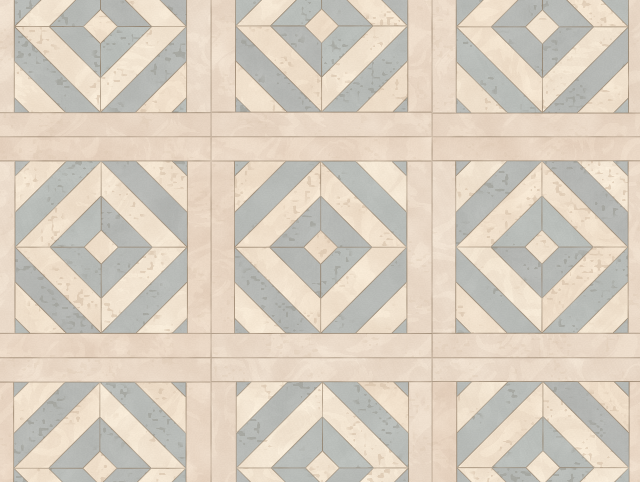
Give the GLSL for this pattern, as a Shadertoy shader.

```glsl
// Square stone floor panels with nested grey and cream diamonds in wide cream borders.

float hash(vec2 p) {
    return fract(sin(dot(p, vec2(127.1, 311.7))) * 43758.5453);
}

float noise(vec2 p) {
    vec2 i = floor(p), f = fract(p);
    f = f * f * (3.0 - 2.0 * f);
    return mix(mix(hash(i), hash(i + vec2(1, 0)), f.x),
               mix(hash(i + vec2(0, 1)), hash(i + vec2(1, 1)), f.x), f.y);
}

float fbm(vec2 p) {
    float sum = 0.0, amp = 0.5;
    for (int i = 0; i < 4; i++) {
        sum += amp * noise(p);
        p = mat2(1.6, 1.2, -1.2, 1.6) * p + 7.3;
        amp *= 0.5;
    }
    return sum;
}

// Box-filtered edge: 0 below zero, 1 above
float edge(float d, float px) {
    return clamp(d / px + 0.5, 0.0, 1.0);
}

// Box-filtered coverage of a thin joint centred on d = 0
float joint(float d, float px) {
    return edge(d + 0.0019, px) - edge(d - 0.0019, px);
}

void mainImage(out vec4 fragColor, in vec2 fragCoord) {
    // One unit is one floor panel with its border
    float px = 2.181 / iResolution.y;
    vec2 g = fragCoord * px - vec2(1.455, 1.062);
    vec2 cell = floor(g + 0.5);
    vec2 tile = g - cell;

    // Slightly uneven laying of each panel
    vec2 q = tile + (vec2(hash(cell + 3.1), hash(cell + 8.7)) - 0.5) * 0.008;
    vec2 a = abs(q);
    float diamond = a.x + a.y;
    float inside = edge(0.39 - max(a.x, a.y), px);

    // Alternating diamond bands, with joints along their edges
    float grey = 0.0, seam = 0.0, band = 0.0, turn = 1.0;
    float radii[5] = float[5](0.077, 0.232, 0.389, 0.547, 0.711);
    for (int i = 0; i < 5; i++) {
        float d = (diamond - radii[i]) * 0.7071;
        grey += turn * edge(d, px);
        seam = max(seam, 0.6 * joint(d, px));
        band += step(0.0, d);
        turn = -turn;
    }
    grey *= inside;

    // Mitre joints on both axes, outside the central stone
    float mitre = max(joint(q.x, px), joint(q.y, px)) * step(0.077, diamond);
    seam = max(seam, 0.65 * mitre) * inside;

    // Border joints: long horizontal strips, short vertical ones
    float border = max(joint(a.y - 0.39, px), joint(a.x - 0.39, px) * step(a.y, 0.39));
    float outer = max(joint(0.5 - abs(tile.x), px), joint(0.5 - abs(tile.y), px));
    seam = max(seam, max(0.7 * border, 0.6 * outer));

    // Each cut stone has its own tone and grain
    vec2 piece = vec2(band, 0.0) + step(0.0, q) * vec2(11.0, 5.0) * step(0.5, band);
    if (a.y > 0.39) piece = vec2(31.0, sign(q.y));
    else if (a.x > 0.39) piece = vec2(37.0, sign(q.x));
    float tone = hash(piece + cell * vec2(17.3, 29.1));
    vec2 grain = g + tone * 23.0;

    float cloud = fbm(grain * 9.0) - 0.47;
    float chips = smoothstep(0.5, 0.57, fbm(grain * 13.0 + 4.0 * noise(grain * 6.0)));
    float speckle = hash(floor(grain * 190.0)) - 0.5;
    float pits = smoothstep(0.66, 0.8, noise(grain * vec2(62.0, 75.0)))
               * smoothstep(0.48, 0.75, noise(grain * 11.0 + 5.0));

    // Cream stone, pinker in the border and in some pieces
    vec3 cream = mix(vec3(0.918, 0.85, 0.78), vec3(0.947, 0.888, 0.81), inside);
    cream += (tone - 0.5) * vec3(0.012, 0.026, 0.034);
    cream += cloud * vec3(0.06, 0.08, 0.09) + (chips - 0.4) * vec3(0.018, 0.022, 0.022);
    cream = mix(cream, vec3(0.85, 0.77, 0.68), 0.7 * pits * mix(0.4, 1.0, inside));

    // Grey stone, smoother with dark pores
    vec3 slate = mix(vec3(0.707, 0.712, 0.70), vec3(0.732, 0.748, 0.732), tone);
    slate += cloud * 0.05 + (chips - 0.4) * 0.008;
    slate = mix(slate, vec3(0.62, 0.62, 0.59), 0.65 * pits);

    vec3 col = mix(cream, slate, grey) + speckle * 0.014;

    // Thin brown joints with uneven wear
    float wear = 0.7 + 0.6 * noise(g * 16.0);
    col = mix(col, vec3(0.53, 0.45, 0.36), clamp(seam * wear, 0.0, 1.0));
    fragColor = vec4(col, 1.0);
}
```
